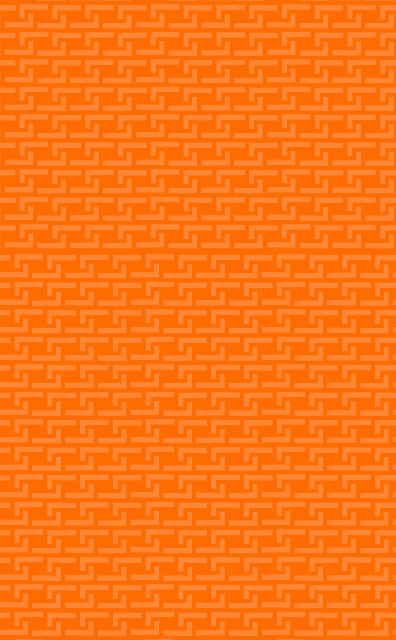
Give the GLSL for this pattern, as a Shadertoy shader.

```glsl
// Rows of interlocking pale hooks on orange, with a shifted seam between two bands.

const vec3 GROUND = vec3(0.995, 0.42, 0.005);
const vec3 PALE = vec3(0.995, 0.53, 0.21);

const float UNITS = 1152.0;               // motif units per canvas height
const vec2 PITCH = vec2(59.0, 49.5);      // spacing of columns and rows
const vec2 BAR = vec2(51.3, 9.6);         // long arm: length, thickness
const vec2 LEG = vec2(8.8, 25.0);         // short arm: thickness, length
const vec2 PARTNER = vec2(24.2, 41.7);    // outer corner of the turned hook
const float CORNER_RADIUS = 0.8;

const float SEAM = 452.0;                 // depth where the two bands meet
const vec2 UPPER_START = vec2(35.5, 8.7);
const vec2 LOWER_START = vec2(26.2, 458.7);

const float DRIFT = 0.9;                  // vertical wander of columns
const float TILT = 0.008;                 // slight slope of the long arms

// Signed distance to a rounded box with one corner at the origin
float cornerBox(vec2 p, vec2 size) {
    vec2 d = abs(p - 0.5 * size) - 0.5 * size + CORNER_RADIUS;
    return length(max(d, 0.0)) + min(max(d.x, d.y), 0.0) - CORNER_RADIUS;
}

// Layered waves that set each column a little high or low
float columnDrift(float column) {
    return -DRIFT * (0.6 * cos(3.14159 * column) + 0.5 * cos(1.5708 * column));
}

// Repeated L-shaped hooks; facing is 1 upright, -1 half-turned
float hookLayer(vec2 p, float facing) {
    vec2 margin = 0.5 * (PITCH - vec2(BAR.x, PARTNER.y));
    vec2 cell = floor((p + margin) / PITCH);
    vec2 local = p - cell * PITCH;
    local.y -= facing * columnDrift(cell.x);
    local.y += TILT * (local.x - 0.5 * BAR.x) * sin(cell.x * 2.4 + cell.y * 1.7);
    return min(cornerBox(local, BAR), cornerBox(local, LEG));
}

void mainImage(out vec4 fragColor, in vec2 fragCoord) {
    // Motif units measured from the upper left
    float pixel = UNITS / iResolution.y;
    vec2 p = vec2(fragCoord.x, iResolution.y - fragCoord.y) * pixel;

    // Each band has its own starting corner
    p -= p.y < SEAM ? UPPER_START : LOWER_START;

    // Upright hooks and their half-turned partners
    float dist = min(hookLayer(p, 1.0), hookLayer(PARTNER - p, -1.0));

    float edge = 0.6 * pixel;
    float ink = 1.0 - smoothstep(-edge, edge, dist);
    fragColor = vec4(mix(GROUND, PALE, ink), 1.0);
}
```
